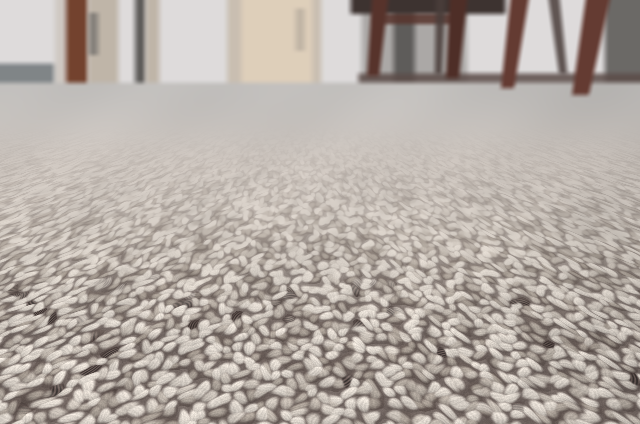
Reproduce this texture procedurally as a WebGL 1 fragment shader.

```glsl
precision highp float;
// Looped carpet seen from floor level, sharp in front, with a blurred room behind.
uniform vec2 u_resolution;

const float FLOOR_EDGE = 0.805;
const float VANISH_Y = 0.87;
const vec2 TUFT_DENSITY = vec2(27.0, 34.0);
const float ROOM_BLUR = 0.008;
const float DARK_YARN = 0.07;
const vec3 WALL = vec3(0.87, 0.86, 0.86);
const vec3 CREAM = vec3(0.87, 0.81, 0.73);
const vec3 TRIM = vec3(0.75, 0.71, 0.66);
const vec3 DOOR_WOOD = vec3(0.45, 0.26, 0.18);
const vec3 CHAIR_WOOD = vec3(0.34, 0.20, 0.17);
const vec3 SHADOW = vec3(0.24, 0.20, 0.19);
const vec3 STEEL = vec3(0.42, 0.41, 0.40);
const vec3 YARN = vec3(0.86, 0.83, 0.795);
const vec3 YARN_GREY = vec3(0.64, 0.60, 0.56);
const vec3 CARPET_FAR = vec3(0.76, 0.75, 0.74);
const vec3 CARPET_MID = vec3(0.80, 0.77, 0.745);

vec2 hash2(vec2 c) {
  return fract(sin(vec2(dot(c, vec2(127.1, 311.7)), dot(c, vec2(269.5, 183.3)))) * 43758.5);
}

float band(float x, float a, float b) {
  return smoothstep(a - ROOM_BLUR, a + ROOM_BLUR, x)
       - smoothstep(b - ROOM_BLUR, b + ROOM_BLUR, x);
}

float above(float y, float edge) {
  return smoothstep(edge - 0.01, edge + 0.01, y);
}

// Tapered, leaning leg: x at its foot, foot height, lean per unit of height.
float leg(vec2 uv, float x, float foot, float lean, float width) {
  float rise = uv.y - foot;
  float halfWidth = width * (0.75 + 1.5 * max(rise, 0.0));
  float side = abs(uv.x - x - lean * rise);
  return above(uv.y, foot) * (1.0 - smoothstep(halfWidth - 0.006, halfWidth + 0.007, side));
}

vec3 room(vec2 uv) {
  float x = uv.x;
  vec3 col = WALL;
  float skirting = 1.0 - above(uv.y, 0.85);
  col = mix(col, vec3(0.50, 0.52, 0.53), skirting * band(x, -0.1, 0.085));
  col = mix(col, TRIM, 0.5 * band(x, 0.086, 0.102));
  col = mix(col, DOOR_WOOD, band(x, 0.103, 0.138));
  col = mix(col, TRIM, band(x, 0.138, 0.185));
  col = mix(col, STEEL, 0.7 * band(x, 0.139, 0.153) * band(uv.y, 0.87, 0.97));
  col = mix(col, STEEL * 0.88, band(x, 0.211, 0.228));
  col = mix(col, TRIM, band(x, 0.228, 0.249));
  col = mix(col, TRIM * 1.05, band(x, 0.355, 0.502));
  col = mix(col, CREAM, band(x, 0.377, 0.488));
  col = mix(col, TRIM * 0.85, 0.5 * band(x, 0.462, 0.476) * band(uv.y, 0.88, 0.98));
  // Cluttered right side under the chairs
  col = mix(col, vec3(0.62, 0.61, 0.60), 0.8 * band(x, 0.565, 0.73));
  col = mix(col, STEEL * 0.8, 0.9 * band(x, 0.615, 0.648));
  col = mix(col, STEEL, band(x, 0.945, 1.1));
  col = mix(col, SHADOW * 1.5, 0.85 * (1.0 - above(uv.y, 0.827)) * band(x, 0.56, 1.1));
  col = mix(col, SHADOW, above(uv.y, 0.967) * band(x, 0.548, 0.79));
  col = mix(col, CHAIR_WOOD, 0.85 * band(uv.y, 0.943, 0.967) * band(x, 0.585, 0.72));
  return col;
}

vec3 carpet(vec2 uv) {
  float depth = max(VANISH_Y - uv.y, 0.02);
  float focus = 1.0 - smoothstep(0.14, 0.52, uv.y);
  float sharpness = mix(4.0, 13.0, focus);
  float aspect = u_resolution.x / u_resolution.y;
  vec2 p = TUFT_DENSITY * vec2((uv.x - 0.5) * aspect / depth, -log(depth));
  p += 0.22 * vec2(sin(p.y * 1.7 + p.x), sin(p.x * 1.9 - p.y));

  // Dark yarn gathers in loose clusters in the foreground
  float cluster = sin(uv.x * 19.0 + 1.0) * sin(uv.y * 26.0 + uv.x * 6.0);
  float darkZone = smoothstep(0.0, 0.08, uv.y) * (1.0 - smoothstep(0.27, 0.38, uv.y));
  darkZone *= smoothstep(-0.5, 0.3, cluster);

  // Soft-maximum of overlapping rounded tufts
  vec3 sum = vec3(0.0);
  float total = 0.0;
  for (int j = -1; j <= 1; j++) {
    for (int i = -1; i <= 1; i++) {
      vec2 cell = floor(p) + vec2(float(i), float(j));
      vec2 r = hash2(cell);
      vec2 s = hash2(cell + 37.0);
      vec2 q = p - cell - 0.5 - 0.85 * (r - 0.5);
      float lit = q.y;
      float angle = 3.1 * (s.x - 0.5);
      q = mat2(cos(angle), -sin(angle), sin(angle), cos(angle)) * q;
      q.y += 0.35 * (r.x - 0.5) * q.x * q.x;
      q *= vec2(0.88, 1.18);
      float height = 1.0 - 1.7 * dot(q, q) + 0.3 * (s.y - 0.5);
      float weight = exp(sharpness * height);
      vec3 tone = mix(YARN_GREY, YARN, smoothstep(-0.1, 0.75, s.y));
      float strands = sin(q.y * 19.0 + 6.0 * q.x * q.x + r.x * 6.0);
      tone *= 1.0 + 0.22 * focus * lit + 0.03 * focus * strands;
      float isDark = step(r.y, DARK_YARN) * darkZone;
      tone = mix(tone, SHADOW * (1.1 + 0.5 * strands), isDark * 0.9);
      sum += weight * tone;
      total += weight;
    }
  }
  float surface = log(total) / sharpness;
  float gap = 1.0 - smoothstep(0.2, 0.9, surface);
  vec3 pile = sum / total;
  pile = mix(pile, SHADOW * 1.25, 0.75 * gap * mix(0.45, 1.0, focus));

  // Fuzzy fibres, strongest in the focused strip
  float fuzz = sin(p.x * 17.0 + 3.0 * sin(p.y * 9.0)) * sin(p.y * 15.0 + 3.0 * sin(p.x * 7.0));
  pile *= 1.0 + 0.05 * focus * fuzz;

  // Out-of-focus mottling and uneven wear
  vec2 m = p * 0.55;
  float mottle = sin(m.x * 1.3 + 1.7 * sin(m.y * 0.9)) * sin(m.y * 1.6 + 1.9 * sin(m.x * 0.7))
               + 0.6 * sin(m.x * 2.7 - m.y * 1.9 + 2.0 * sin(m.y * 0.6));
  float wear = sin(uv.x * 13.0 + 4.0 * uv.y) * sin(uv.y * 17.0 - 3.0 * uv.x)
             + 0.6 * sin(uv.x * 31.0 - uv.y * 23.0);
  vec3 plain = mix(CARPET_MID, CARPET_FAR, smoothstep(0.6, 0.8, uv.y));
  vec3 col = mix(pile, plain, smoothstep(0.34, 0.72, uv.y));
  col *= 1.0 + 0.025 * mottle * (1.0 - smoothstep(0.5, 0.72, uv.y)) + 0.013 * wear;
  return col * (1.0 - 0.06 * smoothstep(0.65, 1.0, uv.x));
}

void main() {
  vec2 uv = gl_FragCoord.xy / u_resolution;
  vec3 col = mix(carpet(uv), room(uv), above(uv.y, FLOOR_EDGE));
  // Chair legs stand in front of the floor edge
  col = mix(col, SHADOW * 1.2, 0.85 * leg(uv, 0.685, 0.825, 0.02, 0.007));
  col = mix(col, SHADOW * 1.2, 0.85 * leg(uv, 0.880, 0.825, -0.08, 0.008));
  col = mix(col, CHAIR_WOOD, leg(uv, 0.583, 0.820, 0.06, 0.012));
  col = mix(col, CHAIR_WOOD * 0.9, leg(uv, 0.707, 0.815, 0.05, 0.013));
  col = mix(col, CHAIR_WOOD * 1.15, leg(uv, 0.793, 0.792, 0.09, 0.013));
  col = mix(col, CHAIR_WOOD * 1.15, leg(uv, 0.907, 0.776, 0.12, 0.017));
  gl_FragColor = vec4(col, 1.0);
}
```
